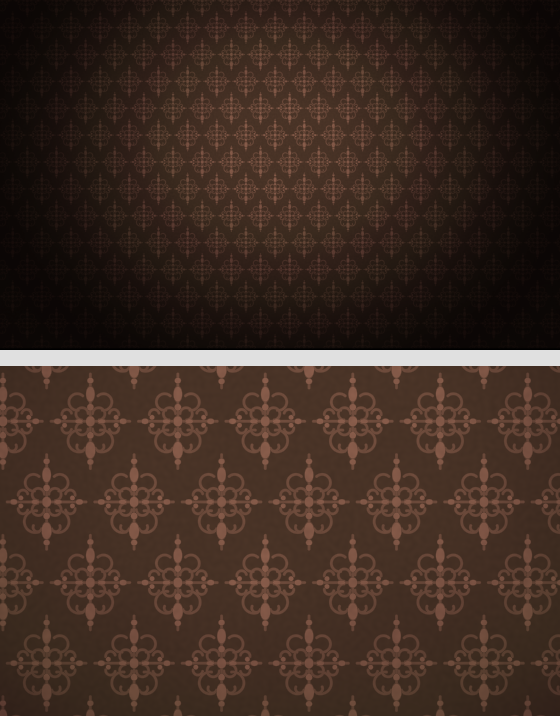
Top: the whole. Bottom: its middle third, enlarged.
Write a Shadertoy shader that draws this pattern.

```glsl
// Brown damask wallpaper: staggered rows of small filigree crosses under a soft
// off-centre spotlight. Each motif is built from ellipses, arcs and segments,
// and two interleaved rectangular lattices place the staggered rows.

#define PITCH 0.0833                   // column spacing, in canvas heights
#define ROW_RATIO 0.922                // row spacing / column spacing
#define ANCHOR vec2(-0.0140, 0.1140)   // centre of one motif
#define LINE_HALF 0.016                // filigree half width, in pitches
#define LINE_STRENGTH 0.62
#define SPOT_CENTRE vec2(0.0, 0.10)
#define SPOT_RADIUS vec2(0.86, 0.73)
#define LIT_BROWN vec3(0.285, 0.200, 0.150)
#define DARK_BROWN vec3(0.043, 0.025, 0.018)
#define INK_GAIN vec3(0.86, 0.80, 0.94)
#define GRAIN 0.07

vec2 hash2(vec2 p) {
    vec3 q = fract(p.xyx * vec3(0.1031, 0.1030, 0.0973));
    q += dot(q, q.yzx + 33.33);
    return fract((q.xx + q.yz) * q.zy);
}

float gradientCorner(vec2 cell, vec2 offset, vec2 f) {
    return dot(hash2(cell + offset) * 2.0 - 1.0, f - offset);
}

float gradientNoise(vec2 p) {
    vec2 i = floor(p), f = p - i;
    vec2 u = f * f * f * (f * (f * 6.0 - 15.0) + 10.0);
    float low = mix(gradientCorner(i, vec2(0, 0), f), gradientCorner(i, vec2(1, 0), f), u.x);
    float high = mix(gradientCorner(i, vec2(0, 1), f), gradientCorner(i, vec2(1, 1), f), u.x);
    return mix(low, high, u.y);
}

float ellipse(vec2 p, vec2 r) {
    return (length(p / r) - 1.0) * min(r.x, r.y);
}

float segment(vec2 p, vec2 a, vec2 b) {
    vec2 d = b - a;
    return length(p - a - d * clamp(dot(p - a, d) / dot(d, d), 0.0, 1.0));
}

// Arc of radius r centred on the direction mid, reaching halfSpan to each side
float arc(vec2 p, float r, float mid, float halfSpan) {
    float c = cos(mid), s = sin(mid);
    p = vec2(c * p.x + s * p.y, abs(c * p.y - s * p.x));
    vec2 tip = r * vec2(cos(halfSpan), sin(halfSpan));
    return atan(p.y, p.x) < halfSpan ? abs(length(p) - r) : length(p - tip);
}

// Solid beads and drops along both axes
float beads(vec2 p) {
    vec2 a = abs(p);
    float d = ellipse(p, vec2(0.052, 0.060));
    d = min(d, ellipse(p - vec2(0.0, 0.31), vec2(0.050, 0.090)));
    d = min(d, ellipse(p + vec2(0.0, 0.33), vec2(0.058, 0.100)));
    d = min(d, ellipse(a - vec2(0.0, 0.16), vec2(0.038, 0.040)));
    d = min(d, ellipse(a - vec2(0.0, 0.465), vec2(0.036, 0.034)));
    d = min(d, ellipse(a - vec2(0.375, 0.0), vec2(0.044, 0.032)));
    d = min(d, ellipse(a - vec2(0.295, 0.045), vec2(0.028)));
    return min(d, ellipse(a - vec2(0.130, 0.0), vec2(0.050, 0.026)));
}

// Thin stems, knot loops and curled scrolls
float filigree(vec2 p) {
    vec2 a = abs(p);
    vec2 m = vec2(a.x, p.y);
    float d = segment(a, vec2(0.0), vec2(0.45, 0.0));
    d = min(d, segment(a, vec2(0.0), vec2(0.0, 0.54)));
    d = min(d, arc(a - vec2(0.095, 0.085), 0.070, 0.8, 2.3));
    d = min(d, arc(m - vec2(0.150, 0.220), 0.095, 0.3, 2.0));
    d = min(d, arc(m - vec2(0.130, -0.225), 0.125, -0.1, 1.8));
    d = min(d, arc(m - vec2(0.105, -0.290), 0.050, -1.2, 1.6));
    d = min(d, arc(a - vec2(0.270, 0.080), 0.055, 1.4, 1.5));
    return d - LINE_HALF;
}

float coverage(float d, float pixel) {
    return clamp(0.5 - d / pixel, 0.0, 1.0);
}

// Ink amount: one lattice for the even rows, one for the odd rows
float damask(vec2 p, float pixel) {
    vec2 period = vec2(1.0, 2.0 * ROW_RATIO);
    float ink = 0.0;
    for (int i = 0; i < 2; i++) {
        vec2 q = p / period + 0.5 * float(i);
        vec2 cell = floor(q + 0.5);
        vec2 local = (q - cell) * period;
        float motif = max(coverage(beads(local), pixel),
                          LINE_STRENGTH * coverage(filigree(local), pixel));
        float wear = 0.92 + 0.08 * hash2(cell + 37.0 * float(i) + 90.0).x;
        ink = max(ink, motif * wear);
    }
    return ink;
}

void mainImage(out vec4 fragColor, in vec2 fragCoord) {
    vec2 p = (fragCoord - 0.5 * iResolution.xy) / iResolution.y;
    float pixel = 1.2 / (iResolution.y * PITCH);

    // Spotlit ground with faint warm and olive rings
    float radius = length((p - SPOT_CENTRE) / SPOT_RADIUS);
    float light = 1.0 - smoothstep(0.08, 1.02, radius);
    vec3 color = mix(DARK_BROWN, LIT_BROWN, light);
    color.g *= 1.0 - 0.045 * cos((radius - 0.5) * 26.0) * smoothstep(0.2, 0.45, radius);

    // Printed motif and fine paper grain
    color *= 1.0 + INK_GAIN * damask((p - ANCHOR) / PITCH, pixel);
    color *= 1.0 + GRAIN * gradientNoise(p * 170.0) + 0.05 * gradientNoise(p * 9.0);

    // Dark strip along the lower edge
    color *= smoothstep(0.002, 0.008, p.y + 0.5);
    fragColor = vec4(color, 1.0);
}
```
